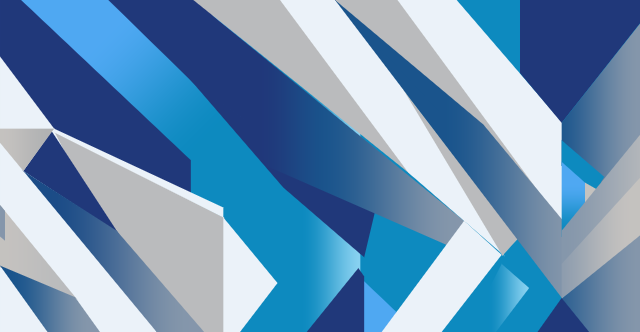
Write a Shadertoy shader that draws this background.

```glsl
const vec2 CANVAS = vec2(7.68, 4.0);
const float FOLD = 6.74;    // vertical crease at the right
const float NOTCH = 4.33;   // tip of the pale glow
const vec3 NAVY  = vec3(0.125, 0.22, 0.48);
const vec3 TEAL  = vec3(0.05, 0.54, 0.75);
const vec3 SKY   = vec3(0.31, 0.66, 0.95);
const vec3 ICE   = vec3(0.55, 0.83, 0.95);
const vec3 STEEL = vec3(0.10, 0.33, 0.55);
const vec3 SLATE = vec3(0.52, 0.59, 0.67);
const vec3 GREY  = vec3(0.73, 0.735, 0.74);
const vec3 BEIGE = vec3(0.77, 0.76, 0.75);
const vec3 WHITE = vec3(0.92, 0.95, 0.975);

vec2 pos;
vec3 col;
float pixel;

float cross2(vec2 a, vec2 b) { return a.x * b.y - a.y * b.x; }

// Signed distance to the line through a and b
float edge(vec2 a, vec2 b) { return cross2(pos - a, normalize(b - a)); }

// Horizontal colour ramp
vec3 ramp(vec3 from, vec3 to, float x0, float x1) {
    return mix(from, to, smoothstep(x0, x1, pos.x));
}

// Convex four-sided facet, either winding
void quad(vec3 ink, vec2 a, vec2 b, vec2 c, vec2 d) {
    float turn = sign(cross2(c - a, d - b));
    float dist = max(max(turn * edge(a, b), turn * edge(b, c)),
                     max(turn * edge(c, d), turn * edge(d, a)));
    col = mix(col, ink, clamp(0.5 - dist / pixel, 0.0, 1.0));
}

void tri(vec3 ink, vec2 a, vec2 b, vec2 c) { quad(ink, a, b, c, 0.5 * (a + c)); }

void paintCentre() {
    // Navy ribbon fading to slate
    quad(NAVY, vec2(1.3, 4), vec2(2.35, 2.97), vec2(4.5, 1.45), vec2(2.4, 4));
    quad(NAVY, vec2(2.3, 3.02), vec2(3.4, 1.74), vec2(4.37, 0.9), vec2(4.5, 1.45));
    vec3 fade = mix(ramp(NAVY, STEEL, 3.1, 4.0), SLATE, smoothstep(3.8, 5.5, pos.x));
    quad(fade, vec2(2.32, 4), vec2(5.58, 1.33), vec2(5.38, 1.04), vec2(3.2, 2.0));
    // Lower notch
    quad(SKY, vec2(4.36, 0.62), vec2(4.8, 0.2), vec2(4.6, 0), vec2(4.36, 0));
    quad(NAVY, vec2(4.3, 0.77), vec2(4.37, 0.67), vec2(4.37, 0), vec2(3.68, 0));
    // Grey wedge and white chevron
    tri(GREY, vec2(2.32, 4), vec2(3.5, 4), vec2(4.95, 1.88));
    quad(WHITE, vec2(3.36, 4), vec2(4.2, 4), vec2(6.05, 0.92), vec2(4.9, 1.92));
    quad(WHITE, vec2(5.57, 1.34), vec2(6.02, 0.93), vec2(5.3, 0), vec2(4.58, 0));
    tri(GREY, vec2(4.84, 2.92), vec2(6.03, 0.92), vec2(6.22, 1.13));
}

void paintRight() {
    // Diagonal bands ending at the crease
    quad(GREY, vec2(4.02, 4), vec2(4.85, 4), vec2(6.75, 1.35), vec2(5.6, 2.3));
    quad(WHITE, vec2(4.77, 4), vec2(5.48, 4), vec2(6.75, 2.52), vec2(6.75, 1.3));
    quad(ramp(STEEL, SLATE, 5.3, 6.9),
         vec2(4.02, 4), vec2(5.8, 2.5), vec2(6.75, 1.35), vec2(6.75, 0.4));
    quad(ramp(TEAL, ICE, 5.85, 6.4),
         vec2(6.02, 0.82), vec2(6.35, 0.53), vec2(5.95, 0), vec2(5.6, 0));
    // Panels beyond the crease
    quad(NAVY, vec2(6.24, 4), vec2(7.9, 4), vec2(FOLD, 2.52), vec2(6.24, 3.12));
    quad(ramp(STEEL, SLATE, 6.6, 7.7),
         vec2(FOLD, 2.52), vec2(7.7, 3.74), vec2(7.7, 1.6), vec2(FOLD, 2.0));
    quad(TEAL, vec2(FOLD, 2.31), vec2(7.25, 1.87), vec2(7.15, 1.7), vec2(FOLD, 2.0));
    quad(mix(TEAL, SKY, smoothstep(1.2, 1.8, pos.y)),
         vec2(FOLD, 2.05), vec2(7.02, 1.8), vec2(7.02, 1.4), vec2(FOLD, 1.15));
    tri(BEIGE, vec2(7.02, 1.8), vec2(7.16, 1.72), vec2(7.02, 1.45));
    quad(ramp(SLATE, GREY, 6.7, 8.0),
         vec2(7.7, 2.4), vec2(7.7, 1.8), vec2(FOLD, 0.8), vec2(FOLD, 1.22));
    quad(ramp(SLATE, BEIGE, 6.5, 7.6),
         vec2(7.7, 1.88), vec2(7.7, 1.1), vec2(FOLD, 0.4), vec2(FOLD, 0.82));
    quad(ramp(STEEL, SLATE, 6.4, 7.7),
         vec2(FOLD, 0.4), vec2(7.7, 1.18), vec2(7.7, 0), vec2(7.06, 0));
    tri(NAVY, vec2(FOLD, 0.41), vec2(7.07, 0), vec2(6.45, 0));
}

void paintLeft() {
    quad(NAVY, vec2(0, 2), vec2(0, 4.24), vec2(2.29, 2.07), vec2(2.29, 1.5));
    quad(WHITE, vec2(0, 3.32), vec2(0.65, 2.45), vec2(1.88, 0), vec2(0, 0));
    // Grey panel with its shaded side and white rim
    quad(GREY, vec2(0.65, 2.42), vec2(2.69, 1.38), vec2(2.69, 0), vec2(1.88, 0));
    tri(NAVY, vec2(0.62, 2.42), vec2(0.28, 1.94), vec2(1.42, 1.19));
    quad(ramp(mix(NAVY, STEEL, 0.7), SLATE, 0.6, 2.3),
         vec2(0.28, 1.94), vec2(1.4, 1.22), vec2(2.45, 0), vec2(1.88, 0));
    quad(WHITE, vec2(0.65, 2.45), vec2(2.68, 1.5), vec2(2.68, 1.38), vec2(0.62, 2.42));
    quad(WHITE, vec2(2.68, 1.38), vec2(3.33, 0.59), vec2(2.88, 0), vec2(2.68, 0));
    // Corner facets
    quad(ramp(BEIGE, GREY * 0.95, 0.0, 0.6),
         vec2(0, 2.45), vec2(0.65, 2.45), vec2(0.28, 1.94), vec2(0, 2.28));
    tri(ramp(BEIGE, GREY, 0.0, 0.8), vec2(0, 1.53), vec2(0.92, 0.4), vec2(0, 0.78));
    quad(SLATE, vec2(0, 1.53), vec2(0.06, 1.46), vec2(0.06, 1.1), vec2(0, 1.15));
    quad(ramp(STEEL, SLATE, 0.1, 1.1),
         vec2(0, 0.8), vec2(0.9, 0.42), vec2(1.2, 0), vec2(0.57, 0));
}

void mainImage(out vec4 fragColor, in vec2 fragCoord) {
    pos = fragCoord / iResolution.xy * CANVAS;
    pixel = CANVAS.y / iResolution.y;

    // Sky to teal ground with a pale glow at the notch
    col = mix(SKY, TEAL, smoothstep(-2.4, 0.2, pos.x - pos.y));
    float glow = smoothstep(3.6, 4.4, pos.x) * clamp((NOTCH - pos.x) / pixel, 0.0, 1.0);
    col = mix(col, ICE, glow);

    paintCentre();
    paintRight();
    paintLeft();
    fragColor = vec4(col, 1.0);
}
```
